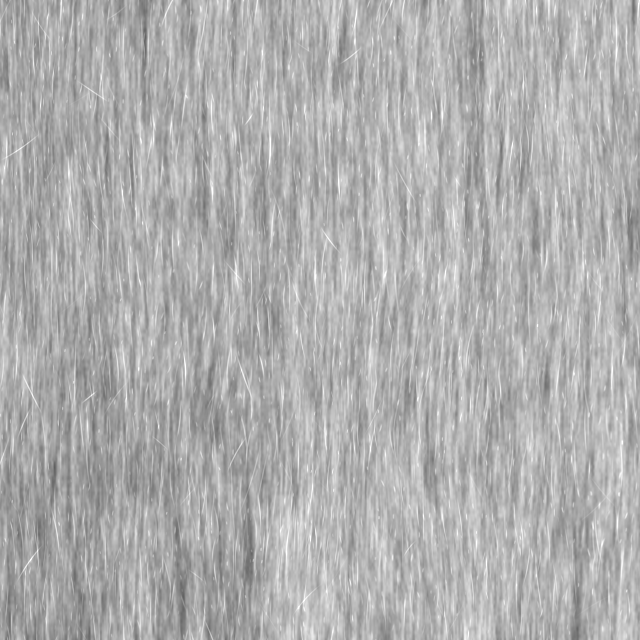
A Shadertoy shader for this texture:

```glsl
#define BASE_TONE 0.641
#define RIGHT_LIFT 0.05
#define RIDGE_GAIN 0.04
#define FIBRE_CONTRAST 0.165
#define LOCK_CONTRAST 0.08
#define GAP_DEPTH 0.11
#define SWAY 0.03
#define HAIR_WIDTH 0.0019
#define HAIR_GAIN 0.2
#define STRAY_GAIN 0.26
#define GLINT_GAIN 0.2

vec2 hash2(vec2 p) {
    vec3 q = fract(p.xyx * vec3(0.1031, 0.1030, 0.0973));
    q += dot(q, q.yzx + 33.33);
    return fract((q.xx + q.yz) * q.zy);
}

float noise(vec2 p) {
    vec2 cell = floor(p), f = fract(p);
    f = f * f * (3.0 - 2.0 * f);
    float low = mix(hash2(cell).x, hash2(cell + vec2(1, 0)).x, f.x);
    float high = mix(hash2(cell + vec2(0, 1)).x, hash2(cell + vec2(1, 1)).x, f.x);
    return mix(low, high, f.y);
}

// Zero-centred noise stretched along the fibres
float grain(vec2 p, vec2 freq, float seed) {
    return noise(p * freq + seed) - 0.5;
}

// One bent, tapered hair per grid cell
float hairs(vec2 p, vec2 grid, float halfLength, float tilt, float seed) {
    float width = max(HAIR_WIDTH, 1.0 / iResolution.y);
    vec2 home = floor(p * grid);
    float light = 0.0;
    for (int j = -1; j <= 1; j++)
    for (int i = -1; i <= 1; i++) {
        vec2 cell = home + vec2(i, j);
        vec2 place = hash2(cell + seed);
        vec2 shape = hash2(cell + seed + 57.0);
        vec2 look = hash2(cell + seed + 113.0);
        float angle = tilt * (shape.x + place.y - 1.0);
        vec2 q = p - (cell + place) / grid;
        q = mat2(cos(angle), sin(angle), -sin(angle), cos(angle)) * q;
        float reach = halfLength * mix(0.3, 1.0, look.x);
        float along = q.y / reach;
        q.x -= (shape.y - 0.5) * 0.25 * reach * along * along;
        float line = 1.0 - smoothstep(0.0, width, abs(q.x));
        float taper = 1.0 - smoothstep(0.2, 1.0, abs(along));
        light = max(light, line * taper * look.y * look.y);
    }
    return light;
}

// Broad light and dark locks across the canvas
float lockTone(vec2 p) {
    float x = p.x + 0.04 * grain(p, vec2(3.0, 2.5), 71.0);
    float ridge = (x - 0.475) / 0.05;
    float tone = BASE_TONE + RIGHT_LIFT * smoothstep(0.41, 0.47, x);
    tone += RIDGE_GAIN * exp(-ridge * ridge);
    tone -= 0.04 * smoothstep(0.92, 1.0, x);
    tone += LOCK_CONTRAST * grain(p, vec2(9.0, 1.6), 11.0);
    return tone + LOCK_CONTRAST * grain(p, vec2(34.0, 3.0), 23.0);
}

void mainImage(out vec4 fragColor, in vec2 fragCoord) {
    vec2 p = fragCoord / iResolution.xy;

    // Two sets of fibres lean in different directions
    vec2 a = p + vec2(SWAY * grain(p, vec2(6.0, 3.0), 3.0), 0.0);
    vec2 b = p + vec2(SWAY * grain(p, vec2(9.0, 3.5), 41.0), 0.0);

    float tone = lockTone(a);
    tone += FIBRE_CONTRAST * grain(a, vec2(240.0, 18.0), 5.0);
    tone += 0.8 * FIBRE_CONTRAST * grain(b, vec2(125.0, 12.0), 19.0);
    tone += 0.85 * FIBRE_CONTRAST * grain(b, vec2(290.0, 60.0), 37.0);
    tone += 0.4 * FIBRE_CONTRAST * grain(a, vec2(330.0, 170.0), 61.0);

    // Narrow shadows between the strands
    tone -= GAP_DEPTH * smoothstep(0.68, 1.0, noise(b * vec2(85.0, 8.0) + 83.0));

    // Fine hairs, loose strays and faint glints
    for (int k = 0; k < 4; k++) {
        vec2 sheet = k % 2 == 1 ? b : a;
        tone += HAIR_GAIN * hairs(sheet, vec2(44.0, 13.0), 0.055, 0.16, 200.0 + 31.0 * float(k));
    }
    float loose = mix(1.0, 0.25, smoothstep(0.5, 0.8, p.x));
    tone += loose * STRAY_GAIN * hairs(a, vec2(10.0), 0.075, 0.6, 331.0);
    tone += loose * STRAY_GAIN * hairs(a, vec2(13.0), 0.045, 1.3, 417.0);
    tone += GLINT_GAIN * hairs(b, vec2(75.0, 45.0), 0.011, 0.35, 503.0);

    fragColor = vec4(vec3(clamp(tone, 0.0, 1.0)), 1.0);
}
```
